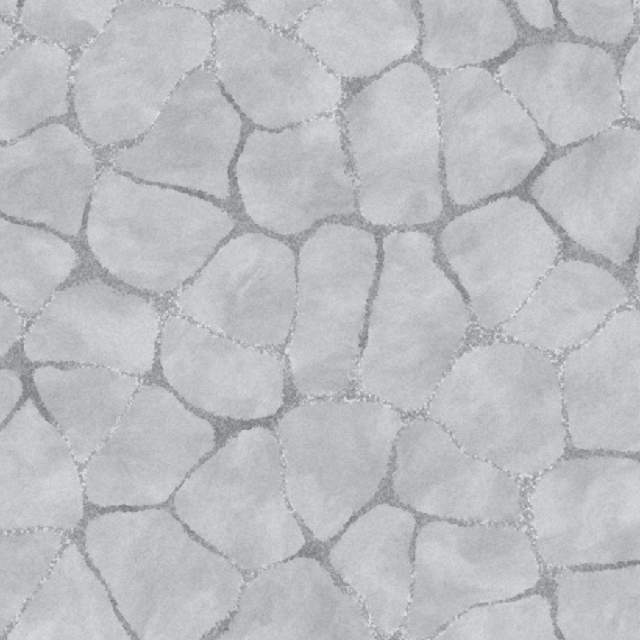
Reproduce this texture procedurally as a WebGL 1 fragment shader.

```glsl
precision highp float;
uniform vec2 u_resolution;

vec2 hash2(vec2 p) {
  vec3 q = fract(p.xyx * vec3(0.1031, 0.1030, 0.0973));
  q += dot(q, q.yzx + 33.33);
  return fract((q.xx + q.yz) * q.zy);
}

float noise(vec2 p) {
  vec2 i = floor(p), f = fract(p);
  f = f * f * (3.0 - 2.0 * f);
  float low = mix(hash2(i).x, hash2(i + vec2(1, 0)).x, f.x);
  float high = mix(hash2(i + vec2(0, 1)).x, hash2(i + vec2(1, 1)).x, f.x);
  return mix(low, high, f.y);
}

float fbm(vec2 p) {
  float sum = 0.0, amp = 0.5;
  for (int i = 0; i < 5; i++) {
    sum += amp * noise(p);
    p = mat2(1.6, 1.2, -1.2, 1.6) * p + 7.3;
    amp *= 0.5;
  }
  return sum;
}

vec2 seedPoint(vec2 cell) {
  return cell + 0.5 + 0.98 * (hash2(cell + 41.0) - 0.5);
}

// Returns the rounded distance to the stone border and the stone's cell
vec3 stones(vec2 p) {
  vec2 base = floor(p), nearest = base;
  float best = 9.0;
  for (int y = -2; y <= 2; y++)
    for (int x = -2; x <= 2; x++) {
      vec2 cell = base + vec2(x, y);
      float d = length(seedPoint(cell) - p);
      if (d < best) { best = d; nearest = cell; }
    }
  vec2 home = seedPoint(nearest);
  float sum = 0.0;
  for (int y = -2; y <= 2; y++)
    for (int x = -2; x <= 2; x++) {
      if (x == 0 && y == 0) continue;
      vec2 other = seedPoint(nearest + vec2(x, y));
      float d = dot(0.5 * (home + other) - p, normalize(other - home));
      sum += exp(-17.0 * d);
    }
  return vec3(-log(sum) / 17.0, nearest);
}

// Thin curved line where a noise field crosses its middle
float veinLine(float field, float width) {
  return 1.0 - smoothstep(0.0, width, abs(field - 0.5));
}

// Mottled, veined stone face, turned differently on each stone
float stoneTone(vec2 p, vec2 cell) {
  vec2 id = hash2(cell + 90.0);
  float angle = 0.5 + 1.6 * (id.x - 0.5);
  float c = cos(angle), s = sin(angle);
  vec2 q = mat2(c, -s, s, c) * p * vec2(1.7, 3.0) + id * 50.0;
  vec2 warp = vec2(fbm(q * 1.2), fbm(q * 1.2 + 19.0)) - 0.5;
  float mottle = fbm(q + 3.0 * warp);
  float clouds = fbm(p * 2.2 + id * 30.0 + warp);
  float veins = veinLine(noise(q * 2.2 + 6.0 * warp), 0.05);
  veins += 0.7 * veinLine(noise(q * 4.0 - 8.0 * warp + 9.0), 0.07);
  float patches = smoothstep(0.42, 0.62, fbm(q * 1.5 + 2.0 * warp + 31.0));
  float tone = 0.769 + 0.025 * (id.y - 0.5);
  tone += 0.12 * (mottle - 0.48) + 0.13 * (clouds - 0.48);
  return tone - 0.024 * veins * (0.25 + 0.75 * patches) - 0.022 * patches;
}

void main() {
  vec2 uv = gl_FragCoord.xy / min(u_resolution.x, u_resolution.y);
  vec2 p = uv * 6.0 + 3.0;

  // Wavy outlines with slightly chipped edges
  vec2 bend = vec2(noise(p * 2.3), noise(p * 2.3 + 60.0)) - 0.5;
  vec2 chip = vec2(noise(p * 13.0), noise(p * 13.0 + 35.0)) - 0.5;
  vec3 stone = stones(p + 0.2 * bend + 0.024 * chip);

  float fine = noise(uv * 410.0) - 0.5;
  float coarse = noise(uv * 230.0 + 80.0) - 0.5;

  // Joints change between dark gravel and thin, nearly stone-coloured grit
  float pale = smoothstep(0.38, 0.62, noise(p * 1.5 + 12.0));
  float width = mix(0.027, 0.012, pale) + 0.022 * (noise(p * 4.0) - 0.5);
  float border = stone.x + 0.018 * coarse + 0.01 * fine;
  float face = smoothstep(width - 0.014, width + 0.016, border);

  float gravel = 0.62 + 0.09 * coarse + 0.11 * fine;
  gravel -= 0.06 * smoothstep(0.5, 0.75, noise(p * 2.7 + 22.0));
  float grit = 0.705 + 0.16 * coarse + 0.13 * fine;
  float inHollow = 1.0 - smoothstep(-0.045, 0.0, stone.x);
  float joint = mix(gravel, grit, pale * (1.0 - 0.7 * inHollow));

  float surface = stoneTone(p, stone.yz) + 0.05 * fine + 0.022 * coarse;
  surface -= 0.014 * (1.0 - smoothstep(0.0, 0.05, stone.x - width)) * (1.0 - pale);

  // Scattered pale crumbs along the gritty joints
  float crumbs = smoothstep(0.14, 0.32, coarse + 0.3 * fine);
  crumbs *= pale * (1.0 - smoothstep(0.01, 0.055, abs(stone.x)));

  float tone = mix(joint, surface, face) + 0.06 * crumbs;
  gl_FragColor = vec4(tone + vec3(-0.008, 0.003, 0.005), 1.0);
}
```
